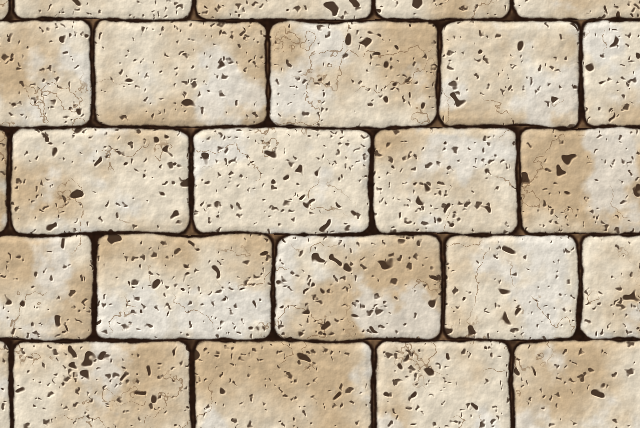
Give the GLSL for this texture, as a WebGL 2 fragment shader.

```glsl
#version 300 es
precision highp float;
// Wall of tumbled travertine blocks: four staggered courses, pitted and weathered.
uniform vec2 u_resolution;
out vec4 fragColor;

const float ASPECT = 1.5;
const float COURSES = 4.0;
const float COURSE_SHIFT = 0.047;
const vec3 CREAM = vec3(0.93, 0.88, 0.79);
const vec3 CHALK = vec3(0.93, 0.91, 0.87);
const vec3 TAN = vec3(0.79, 0.68, 0.53);
const vec3 EARTH = vec3(0.50, 0.39, 0.28);
const vec3 SHADOW = vec3(0.10, 0.05, 0.03);

struct Stone { float dist; vec2 id; };

float hash(vec2 p) {
  return fract(sin(dot(p, vec2(127.1, 311.7))) * 43758.5453);
}

float noise(vec2 p) {
  vec2 i = floor(p), f = fract(p);
  f = f * f * (3.0 - 2.0 * f);
  return mix(mix(hash(i), hash(i + vec2(1, 0)), f.x),
             mix(hash(i + vec2(0, 1)), hash(i + vec2(1, 1)), f.x), f.y);
}

float fbm(vec2 p) {
  float sum = 0.0, amp = 0.52;
  for (int i = 0; i < 5; i++) {
    sum += amp * noise(p);
    p = mat2(1.6, 1.2, -1.2, 1.6) * p + 3.7;
    amp *= 0.5;
  }
  return sum;
}

// Position of the k-th upright joint of a course, as a share of the width.
float joint(float k, float course) {
  float odd = mod(course, 2.0);
  float a = k * 1.570796;
  float jitter = (hash(vec2(mod(k, 4.0), mod(course, COURSES)) + 2.3) - 0.5) * 0.014;
  return k / 4.0 + mix(0.05, 0.168, odd) - mix(0.033, 0.02, odd) * cos(a)
       + mix(-0.005, 0.008, odd) * sin(a) + jitter;
}

// Rounded block around p, with a wavering and chipped outline.
Stone stoneAt(vec2 p) {
  p += 0.009 * (vec2(noise(p * 9.0), noise(p * 9.0 + 40.0)) - 0.5);
  float course = floor((p.y + COURSE_SHIFT) * COURSES);
  Stone s = Stone(1.0, vec2(0.0));
  for (float k = -2.0; k < 5.0; k++) {
    float left = joint(k, course) * ASPECT, right = joint(k + 1.0, course) * ASPECT;
    if (p.x < left || p.x >= right) continue;
    vec2 center = vec2(0.5 * (left + right), (course + 0.5) / COURSES - COURSE_SHIFT);
    vec2 halfSize = vec2(0.5 * (right - left) - 0.0055, 0.5 / COURSES - 0.0035);
    float radius = 0.027;
    vec2 q = abs(p - center) - halfSize + radius;
    s.dist = length(max(q, 0.0)) + min(max(q.x, q.y), 0.0) - radius;
    s.id = vec2(k, course);
  }
  s.dist += 0.009 * (fbm(p * 38.0) - 0.5);
  return s;
}

// Scattered irregular holes; 1 inside a hole, 0 on the face.
float pits(vec2 p, float freq, float density, float blur) {
  vec2 q = p * freq;
  q += 0.7 * (vec2(noise(q * 1.9), noise(q * 1.9 + 17.0)) - 0.5);
  vec2 cell = floor(q);
  float hole = 0.0;
  for (int y = -1; y <= 1; y++) {
    for (int x = -1; x <= 1; x++) {
      vec2 c = cell + vec2(x, y);
      float present = step(hash(c + 5.1), density * 2.0 * noise(c * 0.23));
      vec2 d = q - c - vec2(hash(c), hash(c + 9.7));
      float r = mix(0.1, 0.34, pow(hash(c + 3.3), 2.0));
      d.x *= mix(0.65, 1.5, hash(c + 7.9));
      hole = max(hole, present * smoothstep(r + blur * freq, r - blur * freq, length(d)));
    }
  }
  return hole;
}

float allPits(vec2 p, float blur) {
  return max(pits(p, 25.0, 0.22, blur), 0.85 * pits(p + 4.0, 58.0, 0.30, blur));
}

// Surface height: worn edges, rough grain and holes.
float relief(vec2 p, float dist, float hole) {
  return 0.5 * fbm(p * 30.0) - 0.2 * hole - 0.3 * smoothstep(-0.018, 0.004, dist);
}

// Thin wandering cracks that come and go.
float cracks(vec2 p) {
  float line = abs(fbm(p * 13.0 + 21.0) - 0.5);
  return smoothstep(0.014, 0.0, line) * smoothstep(0.52, 0.7, noise(p * 11.0 + 8.0));
}

vec3 stoneColor(vec2 p, vec2 id) {
  float patches = fbm(p * 6.0 + id * 7.3);
  float tint = patches + 0.38 * (hash(id + 1.7) - 0.5);
  vec3 color = mix(CREAM, TAN, 0.85 * smoothstep(0.36, 0.76, tint));
  color = mix(color, CHALK, 0.7 * smoothstep(0.54, 0.68, fbm(p * 8.0 - id * 5.1)));
  return color * (0.95 + 0.14 * (fbm(p * 70.0) - 0.5));
}

void main() {
  vec2 p = gl_FragCoord.xy / u_resolution * vec2(ASPECT, 1.0);
  float pixel = 1.0 / u_resolution.y;
  vec2 toLight = vec2(-0.0022, 0.0028);
  Stone s = stoneAt(p);
  float hole = allPits(p, pixel);

  // Lit face
  float slope = relief(p, s.dist, hole)
              - relief(p + toLight, stoneAt(p + toLight).dist, allPits(p + toLight, pixel));
  vec3 face = stoneColor(p, s.id) * (1.0 + clamp(1.5 * slope, -0.4, 0.16));
  face = mix(face, EARTH, 0.65 * cracks(p));
  face = mix(face, mix(EARTH, SHADOW, 0.7), 0.88 * hole);
  face *= 1.0 - 0.3 * smoothstep(-0.006, 0.002, s.dist);

  // Shaded joint with sandy fill in the wider corners
  float fill = smoothstep(0.003, 0.011, s.dist) * smoothstep(0.3, 0.65, noise(p * 16.0));
  vec3 gap = mix(SHADOW, EARTH, 0.12 + 0.75 * fill) * (0.8 + 0.4 * noise(p * 150.0));
  vec3 color = mix(face, gap, smoothstep(-pixel, pixel, s.dist));
  fragColor = vec4(clamp(color, 0.0, 1.0), 1.0);
}
```
